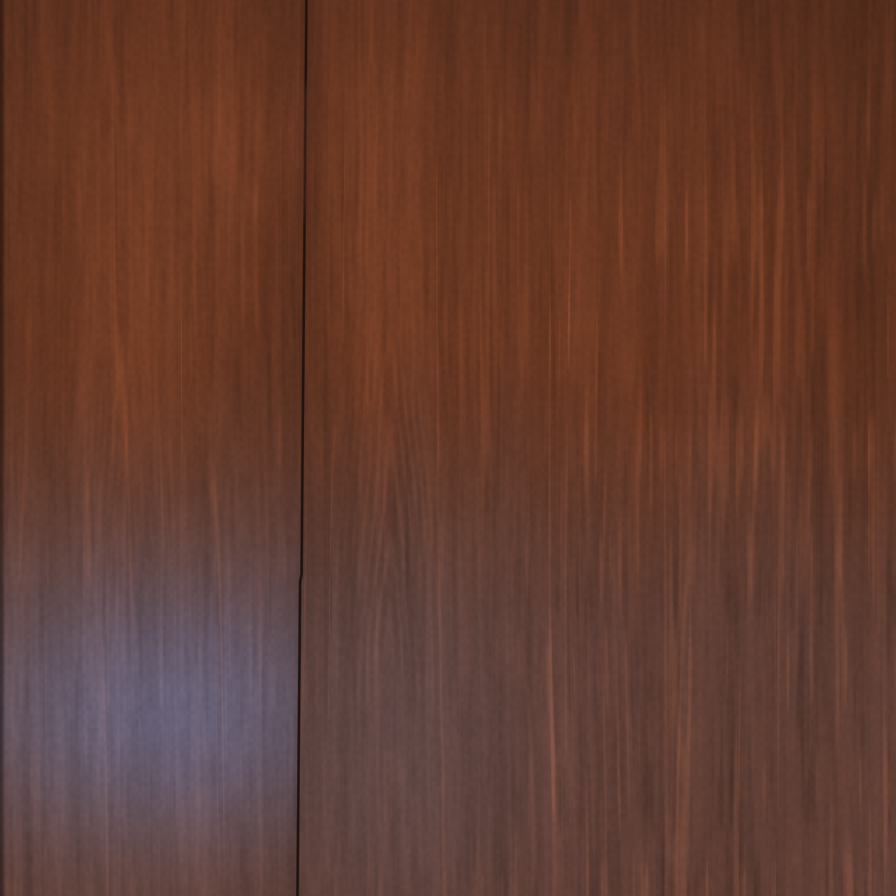
Write a three.js fragment shader that draws this texture.

```glsl
// Two dark reddish wood panels split by a thin, slightly leaning seam.
// Stretched value noise makes the vertical grain, soft arches the heart figure,
// and broad smooth glows tint the varnish from warm red (top) to cool grey-blue (bottom).
varying vec2 vUv;

const vec3 DEEP_RED = vec3(0.378, 0.200, 0.124);
const vec3 WARM_RED = vec3(0.455, 0.238, 0.146);
const vec3 DULL_BROWN = vec3(0.370, 0.242, 0.207);
const vec3 GREY_MAUVE = vec3(0.384, 0.292, 0.288);
const vec3 COOL_BLUE = vec3(0.400, 0.372, 0.460);
const vec3 SEAM_DARK = vec3(0.110, 0.065, 0.055);
const vec3 COPPER = vec3(0.085, 0.046, 0.026);

float hash(vec2 p) {
  return fract(sin(dot(p, vec2(127.1, 311.7))) * 43758.5453);
}

float noise(vec2 p) {
  vec2 cell = floor(p);
  vec2 f = fract(p);
  f = f * f * (3.0 - 2.0 * f);
  float low = mix(hash(cell), hash(cell + vec2(1.0, 0.0)), f.x);
  float high = mix(hash(cell + vec2(0.0, 1.0)), hash(cell + vec2(1.0, 1.0)), f.x);
  return mix(low, high, f.y);
}

// Soft elliptical spot of light
float glow(vec2 p, vec2 center, vec2 radius) {
  vec2 d = (p - center) / radius;
  return exp(-dot(d, d));
}

// Seam position, with a small step where the panels shift
float seamX(float y) {
  return mix(0.3320, 0.3405, y) + 0.0015 * smoothstep(0.350, 0.360, y);
}

// Streaks from bands down to short fine fibres, centred on zero
float grain(vec2 p) {
  float sum = 0.0;
  float weight = 0.19;
  vec2 scale = vec2(26.0, 0.8);
  for (int i = 0; i < 4; i++) {
    sum += weight * (noise(p * scale + float(i) * 17.3) - 0.5);
    scale *= vec2(2.05, 2.1);
    weight *= 1.10;
  }
  return sum;
}

// Thin bright veins along the middle contour of stretched noise
float veins(vec2 p, vec2 scale, float width) {
  float n = abs(noise(p * scale) - 0.5);
  return 1.0 - smoothstep(0.0, width, n);
}

// Sparse short fibres
float flecks(vec2 p, vec2 scale) {
  return smoothstep(0.66, 0.92, noise(p * scale));
}

// Nested arches that narrow upward around a heart line
float heartFigure(vec2 p, float axis) {
  float d = p.x - axis;
  float wobble = 0.9 * noise(p * vec2(26.0, 7.0));
  float arch = sqrt(d * d + 0.00004) * 125.0 + p.y * 10.0 + wobble;
  float line = pow(0.5 + 0.5 * sin(6.2832 * arch), 2.0) - 0.37;
  return line * glow(p, vec2(axis, 0.44), vec2(0.042, 0.18));
}

// Varnish colour without grain
vec3 varnish(vec2 p, float leftPanel) {
  float warm = 0.90 * glow(p, vec2(0.15, 0.72), vec2(0.10, 0.36)) * leftPanel;
  warm += 0.60 * glow(p, vec2(0.275, 0.84), vec2(0.06, 0.09)) * leftPanel;
  warm += 0.95 * glow(p, vec2(0.435, 0.70), vec2(0.075, 0.30)) * (1.0 - leftPanel);
  warm += 0.50 * glow(p, vec2(0.65, 0.68), vec2(0.10, 0.22));
  warm += 0.35 * glow(p, vec2(0.87, 0.70), vec2(0.09, 0.22));
  vec3 color = mix(DEEP_RED, WARM_RED, min(warm, 1.0));

  float ragged = 0.08 * (noise(p * vec2(28.0, 1.5)) - 0.5);
  float haze = 1.0 - smoothstep(0.26, 0.64, p.y + ragged);
  color = mix(color, DULL_BROWN, haze * 0.97);
  float mauve = 0.9 * glow(p, vec2(0.43, 0.17), vec2(0.17, 0.22)) * (1.0 - leftPanel);
  mauve += 0.9 * glow(p, vec2(0.17, 0.22), vec2(0.32, 0.18)) * leftPanel;
  color = mix(color, GREY_MAUVE, min(mauve, 1.0) * 0.92);
  float blue = glow(p, vec2(0.19, 0.205), vec2(0.22, 0.13)) * leftPanel;
  return mix(color, COOL_BLUE, blue);
}

void main() {
  vec2 p = vUv;
  float seam = p.x - seamX(p.y);
  float leftPanel = 1.0 - smoothstep(-0.001, 0.001, seam);

  // Gently bent grain coordinates, different on each panel
  float bend = 0.008 * (noise(vec2(p.x * 9.0, p.y * 2.6)) - 0.5);
  vec2 fibre = vec2(p.x + bend + 3.7 * leftPanel, p.y);

  vec3 color = varnish(p, leftPanel);
  float lower = 1.0 - smoothstep(0.30, 0.75, p.y);
  float rightSide = smoothstep(0.50, 0.65, p.x);

  // Bands, hairlines, arches and pores
  float shade = 1.0 + 0.32 * grain(fibre);
  shade += 0.04 * (veins(fibre + 2.0, vec2(110.0, 2.2), 0.16) - 0.32);
  shade += 0.13 * heartFigure(p, 0.435) + 0.05 * heartFigure(p, 0.14);
  float pores = flecks(fibre + 5.0, vec2(190.0, 9.0));
  shade -= 0.10 * pores * (0.45 + 0.55 * lower * rightSide);

  // Crisp short fibres and a faint surface tooth
  shade += 0.075 * (noise(fibre * vec2(250.0, 22.0)) - 0.5);
  shade += 0.070 * (noise(p * vec2(256.0, 200.0)) - 0.5);
  color *= shade;

  // Copper fibres catching the light, broken hairlines and short flecks
  float copper = 0.75 * flecks(fibre, vec2(190.0, 8.0)) * (0.35 + 0.65 * rightSide);
  float broken = smoothstep(0.30, 0.65, noise(fibre * vec2(60.0, 7.0) + 4.0));
  copper += 0.65 * broken * veins(fibre + 9.0, vec2(48.0, 1.0), 0.05);
  color += COPPER * copper * (1.0 - smoothstep(0.75, 1.0, p.y));

  // Darker corners, panel edge and seam
  color *= 1.0 - 0.08 * smoothstep(0.75, 1.0, p.x) * smoothstep(0.2, 0.9, p.y);
  color *= 1.0 - 0.05 * smoothstep(0.88, 1.0, p.y);
  color *= 1.0 - 0.10 * exp(-abs(seam) * 110.0);
  color *= 1.0 - 0.40 * (1.0 - smoothstep(0.001, 0.007, p.x));
  float gap = 1.0 - smoothstep(0.0005, 0.0024, abs(seam));
  float faint = smoothstep(0.74, 0.78, p.y) * (1.0 - smoothstep(0.89, 0.92, p.y));
  color = mix(color, SEAM_DARK, gap * mix(0.95, 0.60, faint));

  gl_FragColor = vec4(color, 1.0);
}
```
